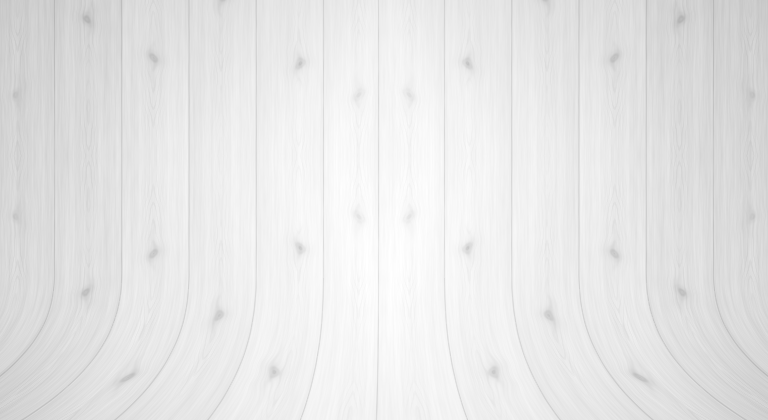
This texture is drawn by a Shadertoy shader. Its source:

```glsl
const float PITCH = 0.1601;         // board width
const float FIRST_SEAM = 0.144;     // first seam out from the centre
const float OFF_SEAM = -0.013;      // lone seam left of the centre
const float FOLD_Y = 0.629;         // height where the grain mirrors
const float BEND_Y = 0.357;         // height where the boards curve forward
const float FLARE = 0.38;
const float FLARE_POWER = 2.4;
const float SEAM_WIDTH = 0.0029;
const float SEAM_DARK = 0.095;
const float KNOT_RADIUS = 0.0105;
const float KNOT_DARK = 0.135;
const float PALE_KNOT_DARK = 0.07;
const float GRAIN_DARK = 0.0105;
const float HEART_DARK = 0.026;
const float FIBRE_DARK = 0.022;
const vec2 GLOW_CENTRE = vec2(0.0, 0.40);
const vec2 GLOW_FALLOFF = vec2(0.160, 0.17);
const float GLOW_LEVEL = 0.981;

// Knot distance from the fold and sideways offset, per board
const float KNOT_REACH[6] = float[](0.145, 0.220, 0.380, 0.233, 0.325, 0.145);
const float KNOT_SHIFT[6] = float[](-0.004, -0.021, 0.004, 0.005, -0.001, 0.008);

vec2 hash2(vec2 p) {
    vec3 q = fract(p.xyx * vec3(0.1031, 0.1030, 0.0973));
    q += dot(q, q.yzx + 33.33);
    return fract((q.xx + q.yz) * q.zy);
}

// Distance to the nearest scattered cell centre
float cellular(vec2 p) {
    vec2 cell = floor(p), f = fract(p);
    float nearest = 2.0;
    for (int j = -1; j <= 1; j++)
        for (int i = -1; i <= 1; i++) {
            vec2 o = vec2(i, j);
            nearest = min(nearest, length(o + hash2(cell + o) - f));
        }
    return nearest;
}

// Long wavering streaks along the board
float streaks(vec2 p, float seed) {
    float sum = 0.0, freq = 110.0, gain = 0.42;
    for (int i = 0; i < 5; i++) {
        float k = float(i);
        float drift = 1.5 * sin(p.y * (4.0 + 2.9 * k) + seed * 2.1 + k);
        sum += gain * sin(p.x * freq + drift + seed * (4.7 + k));
        freq *= 1.61;
        gain *= 0.94;
    }
    return sum;
}

float seamLine(float d) {
    return 1.0 - smoothstep(0.1 * SEAM_WIDTH, SEAM_WIDTH, d);
}

void mainImage(out vec4 fragColor, in vec2 fragCoord) {
    vec2 p = fragCoord / iResolution.y;
    p.x -= 0.5 * iResolution.x / iResolution.y;

    // Straighten the boards that sweep outward at the foot
    float bend = max(0.0, 1.0 - p.y / BEND_Y);
    float spread = 1.0 + FLARE * pow(bend, FLARE_POWER);
    float across = p.x / spread;
    float u = abs(across);
    float slope = u * FLARE * FLARE_POWER * pow(bend, FLARE_POWER - 1.0) / BEND_Y;
    float toScreen = spread / sqrt(1.0 + slope * slope);

    float board = clamp(floor((u - FIRST_SEAM) / PITCH) + 1.0, 0.0, 5.0);
    int id = int(board);
    bool pale = id == 0 || id == 5;
    float heartX = FIRST_SEAM + (board - 0.5) * PITCH + KNOT_SHIFT[id];
    vec2 q = vec2(u - heartX, abs(p.y - FOLD_Y));

    // Knots part the grain and leave dark cores with soft halos
    float knots = 0.0, warp = 0.0;
    for (int i = 0; i < 2; i++) {
        if (i == 1 && abs(board - 2.0) != 1.0) break;
        vec2 centre = vec2(0.028 * (2.0 - board), 0.295) * float(i);
        vec2 d = q - centre - vec2(0.0, KNOT_REACH[id]);
        d.x += 0.005 * sin(d.y * 110.0 + board);
        float r = length(d * vec2(1.0, 0.82)) / KNOT_RADIUS;
        float rings = 0.8 + 0.2 * sin(r * 7.0 + board);
        knots += rings * exp(-r * r) + 0.22 * exp(-r * r * 0.16);
        knots += 0.2 * exp(-pow(d.x / 0.006, 2.0) - pow(d.y / 0.055, 2.0));
        warp += exp(-pow(d.x / 0.026, 2.0) - pow(d.y / 0.045, 2.0));
    }
    vec2 g = vec2(q.x * (1.0 - 0.5 * min(warp, 1.0)), q.y);

    // Nested arches along the heart of each board
    float arch = length(vec2(g.x, 0.003)) + 0.015 * cos(q.y * 14.0 + board * 2.0);
    arch += 0.0012 * sin(q.y * 61.0 + board) + 0.0006 * sin(q.y * 143.0);
    float heart = smoothstep(0.2, 1.0, sin(arch * 760.0 + board));
    heart *= exp(-pow(q.x / 0.022, 2.0)) * (0.65 + 0.35 * sin(q.y * 23.0 + board * 1.7));

    // Fine fibres and broad uneven tone
    float grain = streaks(g, board);
    float fibre = cellular(vec2(g.x * 260.0 + board * 31.0, q.y * 17.0)) - 0.45;
    float tone = 0.006 * sin(board * 2.4 + 0.8) + 0.007 * sin(q.y * 9.0 + q.x * 25.0 + board);

    // Light pooled at the centre
    vec2 away = abs(p - GLOW_CENTRE);
    float shade = GLOW_LEVEL - dot(pow(away, vec2(1.5, 2.0)), GLOW_FALLOFF) + tone;

    float contrast = 0.75 + 0.5 * smoothstep(0.1, 0.9, abs(p.x));
    float marks = GRAIN_DARK * grain + HEART_DARK * heart + FIBRE_DARK * fibre;
    shade -= contrast * marks;
    shade *= 1.0 - (pale ? PALE_KNOT_DARK : KNOT_DARK) * min(knots, 1.2);

    // Seams worn unevenly along their length, with a faint shadow to either side
    float seam = abs(mod(u - FIRST_SEAM + 0.5 * PITCH, PITCH) - 0.5 * PITCH);
    seam = min(seam, abs(across - OFF_SEAM)) * toScreen;
    float wear = 0.85 + 0.15 * sin(q.y * 37.0 + board * 3.0) * sin(q.y * 83.0);
    shade *= 1.0 - SEAM_DARK * wear * seamLine(seam) - 0.016 * exp(-seam / 0.006);

    fragColor = vec4(vec3(clamp(shade, 0.0, 1.0)), 1.0);
}
```
